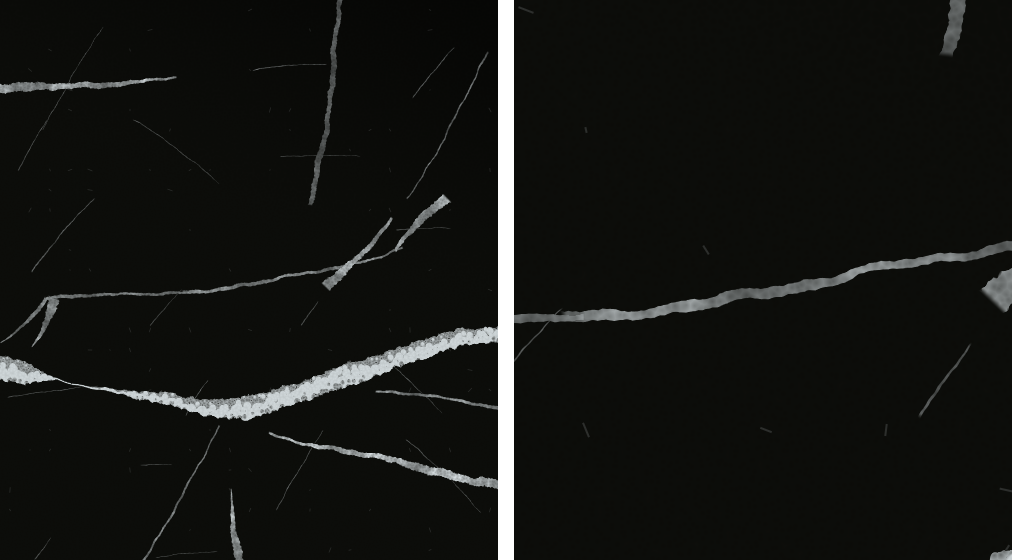
Left: the whole. Right: its middle third, enlarged.
Write a Shadertoy shader that draws this texture.

```glsl
// Polished black marble crossed by one broad white vein, several grey branches and faint hairlines.
// Each vein is a bowed, wavering stroke with exact box-filtered coverage; cellular noise
// frays the edges and mottles the mineral filling. Units are canvas heights.

float hash(vec2 p) {
    p = fract(p * vec2(0.1031, 0.1137));
    p += dot(p, p.yx + 33.33);
    return fract((p.x + p.y) * p.x * 17.3);
}

// Distance to the nearest jittered cell point
float cellular(vec2 p) {
    vec2 cell = floor(p);
    float nearest = 2.0;
    for (int y = -1; y <= 1; y++)
    for (int x = -1; x <= 1; x++) {
        vec2 c = cell + vec2(x, y);
        vec2 point = c + vec2(hash(c + 7.0), hash(c + 61.0));
        nearest = min(nearest, distance(p, point));
    }
    return nearest;
}

// Layered sines, about -1 to 1
float waver(float t, float seed) {
    return 0.55 * sin(t * 23.0 + seed) + 0.3 * sin(t * 61.0 + seed * 2.3)
         + 0.2 * sin(t * 157.0 + seed * 4.1);
}

// Share of a pixel at offset s that a band of half-width w covers
float coverage(float s, float w) {
    float px = 1.0 / iResolution.y;
    return clamp((min(s + 0.5 * px, w) - max(s - 0.5 * px, -w)) / px, 0.0, 1.0);
}

// Stroke from a to b, bowed to its left, half-width going from w0 to w1
float vein(vec2 p, vec2 a, vec2 b, float bow, float w0, float w1, float tone, float grain) {
    float len = distance(a, b), seed = dot(a, vec2(91.0, 57.0));
    vec2 dir = (b - a) / len, q = p - a;
    float u = dot(q, dir), t = clamp(u / len, 0.0, 1.0);
    float s = dot(q, vec2(-dir.y, dir.x)) - bow * 4.0 * t * (1.0 - t);
    s += 0.011 * len * waver(u, seed) + 0.0007 * waver(u * 4.0, seed);
    float w = mix(w0, w1, t) * (0.68 + 0.65 * grain + 0.22 * waver(u * 1.7, seed + 3.0));
    float ends = smoothstep(-0.001, 0.003, u) * smoothstep(-0.001, 0.003, len - u);
    float worn = 0.82 + 0.25 * waver(u * 2.0, seed + 5.0);
    return coverage(s, w) * ends * tone * worn * (0.75 + 0.6 * grain);
}

// The broad vein: pinched at the left, sagging, then climbing to the right
float broadVein(vec2 p, float grain, float fine) {
    float sag = 0.39 - p.x;
    float middle = 0.267 + 0.095 * (sag + sqrt(sag * sag + 0.001))
                 + 0.135 * smoothstep(0.37, 0.9, p.x) + 0.0035 * waver(p.x, 1.0);
    float w = 0.0012 + 0.024 * smoothstep(0.11, 0.02, p.x)
            + 0.019 * smoothstep(0.12, 0.48, p.x) - 0.005 * smoothstep(0.65, 0.85, p.x);
    w *= 0.95 + 0.14 * waver(p.x * 1.6, 4.0);
    float s = p.y - middle + min(w, 0.009) * (0.65 * (grain - 0.45) + 0.3 * (fine - 0.45));
    // Clean white core below, mottled grey fringe above
    float side = s / w + 1.3 * (grain - 0.45) + 0.35 * waver(p.x * 0.7, 2.0);
    float fringe = smoothstep(0.25, 0.65, side) + smoothstep(-0.75, -1.1, side);
    float pits = smoothstep(0.72, 0.9, fine) * fringe;
    float tone = mix(0.97 - 0.08 * fine, 0.45 + 0.4 * fine, min(fringe, 1.0));
    return coverage(s, w) * tone * (1.0 - 0.7 * pits);
}

void mainImage(out vec4 fragColor, in vec2 fragCoord) {
    vec2 p = fragCoord / iResolution.y;
    float grain = cellular(p * 85.0), fine = cellular(p * 210.0);
    float g = mix(grain, fine, 0.5);

    float light = broadVein(p, grain, fine);

    // Branches in the upper half
    light = max(light, vein(p, vec2(-0.01, 0.841), vec2(0.316, 0.861), -0.003, 0.0085, 0.002, 0.72, g));
    light = max(light, vein(p, vec2(0.608, 1.01), vec2(0.556, 0.633), 0.006, 0.0045, 0.005, 0.42, g));
    light = max(light, vein(p, vec2(0.87, 0.909), vec2(0.725, 0.645), 0.008, 0.0015, 0.0011, 0.5, g));
    light = max(light, vein(p, vec2(0.70, 0.612), vec2(0.581, 0.487), 0.006, 0.002, 0.009, 0.75, g));
    light = max(light, vein(p, vec2(0.80, 0.646), vec2(0.705, 0.551), -0.008, 0.009, 0.003, 0.7, g));
    // Long seam through the middle and its fork
    light = max(light, vein(p, vec2(0.08, 0.468), vec2(0.34, 0.479), 0.0, 0.003, 0.002, 0.58, g));
    light = max(light, vein(p, vec2(0.325, 0.479), vec2(0.72, 0.557), -0.012, 0.0035, 0.002, 0.62, g));
    light = max(light, vein(p, vec2(0.083, 0.468), vec2(0.0, 0.388), 0.006, 0.004, 0.001, 0.6, g));
    light = max(light, vein(p, vec2(0.096, 0.469), vec2(0.056, 0.38), 0.006, 0.009, 0.001, 0.68, g));
    // Branches below the broad vein
    light = max(light, vein(p, vec2(0.479, 0.225), vec2(0.9, 0.132), 0.0, 0.002, 0.009, 0.88, g));
    light = max(light, vein(p, vec2(0.67, 0.301), vec2(0.9, 0.27), 0.004, 0.002, 0.0028, 0.66, g));
    light = max(light, vein(p, vec2(0.392, 0.241), vec2(0.247, -0.01), 0.006, 0.0013, 0.002, 0.55, g));
    light = max(light, vein(p, vec2(0.414, 0.128), vec2(0.429, -0.01), -0.004, 0.001, 0.008, 0.75, g));

    // Hairlines in three directions: nearly level, steeply rising, falling
    for (int i = 0; i < 18; i++) {
        float k = float(i), size = hash(vec2(k, 3.0));
        vec2 center = fract(vec2(0.31, 0.17) + k * vec2(0.755, 0.57)) * vec2(0.9, 1.0);
        float angle = i % 3 == 0 ? 0.08 : (i % 6 == 2 ? -0.75 : 0.95);
        angle += 0.25 * (hash(vec2(k, 9.0)) - 0.5);
        vec2 reach = (0.025 + 0.11 * size * size) * vec2(cos(angle), sin(angle));
        float w = 0.0005 + 0.0006 * hash(vec2(k, 15.0));
        light = max(light, vein(p, center - reach, center + reach, 0.004 * size, w, w * 0.6, 0.44, g));
    }

    // Sparse dim flecks
    vec2 id = floor(p * 28.0), local = (fract(p * 28.0) - 0.5) / 28.0;
    float turn = 6.28 * hash(id + 20.0);
    local = mat2(cos(turn), sin(turn), -sin(turn), cos(turn)) * local;
    float fleck = coverage(local.y, 0.0006) * coverage(local.x, 0.001 + 0.004 * hash(id + 40.0));
    light = max(light, 0.16 * fleck * step(0.86, hash(id + 80.0)));

    // Black ground, darkest toward the top right
    vec3 ground = vec3(0.047, 0.050, 0.038) * (1.0 - 0.55 * smoothstep(0.75, 1.5, p.y + 0.4 * p.x));
    ground += 0.006 * (fine - 0.45);
    fragColor = vec4(mix(ground, vec3(0.84, 0.87, 0.88), clamp(light, 0.0, 1.0)), 1.0);
}
```
